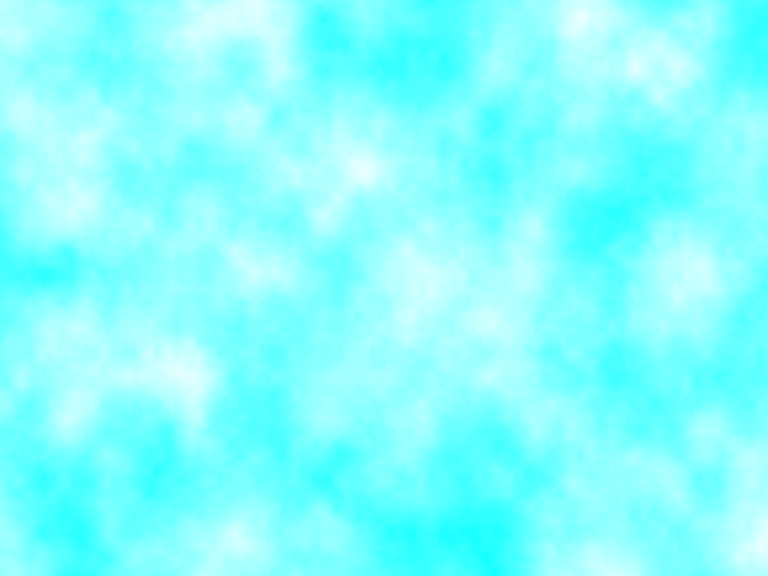
Reproduce this texture procedurally as a Shadertoy shader.

```glsl
// Soft white clouds drifting over a bright cyan sky.
// Six octaves of smoothed value noise are summed, and the sum
// sets the red channel between pure cyan and near white.

float hash(vec2 p) {
    return fract(sin(dot(p, vec2(127.1, 311.7))) * 43758.5453);
}

// Value noise: random lattice corners blended with a smooth curve
float valueNoise(vec2 p) {
    vec2 cell = floor(p);
    vec2 f = fract(p);
    vec2 s = f * f * (3.0 - 2.0 * f);
    float bottom = mix(hash(cell), hash(cell + vec2(1.0, 0.0)), s.x);
    float top = mix(hash(cell + vec2(0.0, 1.0)), hash(cell + vec2(1.0, 1.0)), s.x);
    return mix(bottom, top, s.y);
}

// Each octave doubles the frequency and roughly halves the strength
float cloudNoise(vec2 p) {
    float sum = 0.0;
    float amplitude = 0.5;
    for (int octave = 0; octave < 6; octave++) {
        sum += amplitude * (valueNoise(p) - 0.5);
        p = p * 2.0 + vec2(17.3, 9.1);
        amplitude *= 0.52;
    }
    return sum;
}

void mainImage(out vec4 fragColor, in vec2 fragCoord) {
    vec2 uv = fragCoord / iResolution.y;

    // Cloud cells are slightly taller than wide
    float cloud = cloudNoise(uv * vec2(6.8, 5.6) + vec2(3.0, 8.0));

    // Zero-centred noise shifts the whiteness around a pale cyan
    float whiteness = clamp(0.51 + 1.21 * cloud, 0.0, 1.0);
    vec3 color = mix(vec3(0.0, 1.0, 1.0), vec3(1.0), whiteness);

    fragColor = vec4(color, 1.0);
}
```
